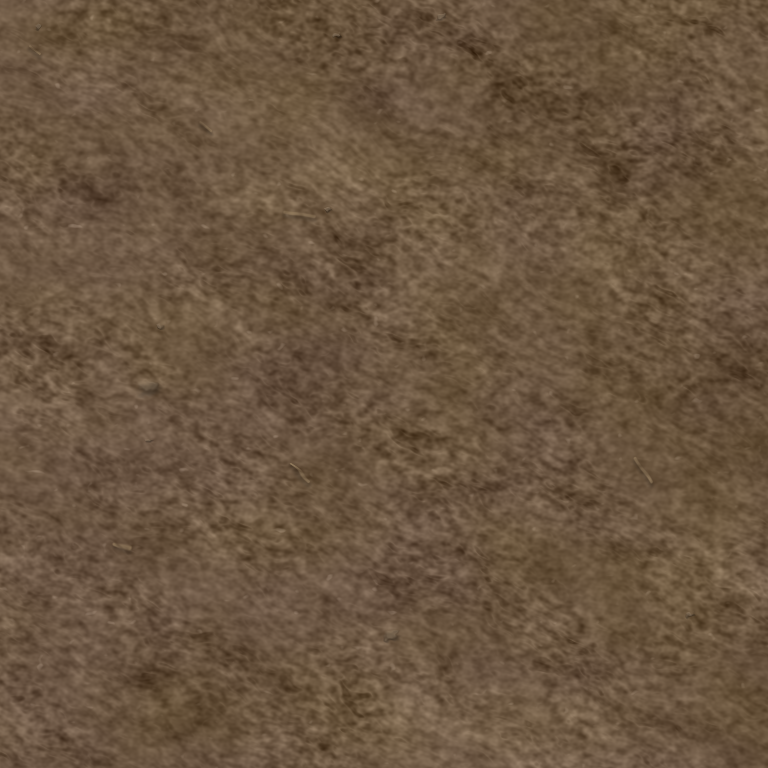
A Shadertoy shader for this texture:

```glsl
#define SLOPE 0.46
#define GRAIN_CONTRAST 0.34
#define CLOD_CONTRAST 0.11
#define PATCH_CONTRAST 0.12
#define PIT_DEPTH 0.13
#define PEBBLE_CELLS 13.0
#define STRAW_CELLS 9.0

const vec3 SOIL = vec3(0.420, 0.337, 0.253);
const vec3 SHADE_TINT = vec3(1.0, 0.96, 0.90);
const vec3 DUST_TINT = vec3(0.004, 0.002, 0.022);
const vec3 PEBBLE = vec3(0.53, 0.45, 0.36);
const vec3 STRAW = vec3(0.58, 0.49, 0.37);

vec2 hash2(vec2 p) {
    vec3 q = fract(vec3(p.xyx) * vec3(0.1031, 0.1030, 0.0973));
    q += dot(q, q.yzx + 33.33);
    return fract((q.xx + q.yz) * q.zy);
}

float corner(vec2 cell, vec2 offset) {
    float a = 6.2832 * hash2(cell).x;
    return dot(vec2(cos(a), sin(a)), offset);
}

float noise(vec2 p) {
    vec2 i = floor(p), f = fract(p);
    vec2 u = f * f * f * (f * (f * 6.0 - 15.0) + 10.0);
    vec2 e = vec2(1.0, 0.0);
    return mix(mix(corner(i, f), corner(i + e.xy, f - e.xy), u.x),
               mix(corner(i + e.yx, f - e.yx), corner(i + e.xx, f - e.xx), u.x), u.y);
}

float fbm(vec2 p, int octaves) {
    float sum = 0.0, amp = 0.5;
    for (int i = 0; i < octaves; i++) {
        sum += amp * noise(p);
        p = mat2(0.98, 0.2, -0.2, 0.98) * p * 2.03 + 17.3;
        amp *= 0.58;
    }
    return sum;
}

float segment(vec2 p, vec2 halfSpan) {
    float t = clamp(dot(p, halfSpan) / dot(halfSpan, halfSpan), -1.0, 1.0);
    return length(p - halfSpan * t);
}

// Sparse lit stones with a dark lower edge
vec3 addPebbles(vec3 col, vec2 p, float rough) {
    vec2 cell = floor(p * PEBBLE_CELLS);
    vec2 rnd = hash2(cell + 71.0), pos = hash2(cell + 9.0);
    vec2 d = (p - (cell + 0.25 + 0.5 * pos) / PEBBLE_CELLS) * vec2(0.8, 1.2);
    float radius = mix(0.003, 0.011, rnd.y * rnd.y);
    float present = step(0.92, rnd.x);
    d += 0.012 * rough;
    float shadow = 1.0 - smoothstep(0.5, 1.5, length(d + vec2(-0.2, 0.5) * radius) / radius);
    float body = 1.0 - smoothstep(0.6, 1.15, length(d) / radius);
    col *= 1.0 - 0.3 * present * shadow;
    vec3 lit = PEBBLE * (0.95 + 0.13 * d.y / radius + 0.3 * rough);
    return mix(col, lit, 0.75 * present * body);
}

// Sparse thin bent stalks, faded along their length
vec3 addStraws(vec3 col, vec2 p, float fade) {
    vec2 cell = floor(p * STRAW_CELLS);
    vec2 rnd = hash2(cell + 143.0), pos = hash2(cell + 31.0);
    vec2 d = p - (cell + 0.4 + 0.2 * pos) / STRAW_CELLS;
    float angle = -0.6 + 1.2 * (rnd.y - 0.5);
    vec2 halfSpan = mix(0.008, 0.025, pos.x) * vec2(cos(angle), sin(angle));
    d.y += 12.0 * (pos.y - 0.5) * d.x * d.x;
    float width = mix(0.0012, 0.0025, pos.y);
    float stalk = 1.0 - smoothstep(0.3 * width, 1.7 * width, segment(d, halfSpan));
    float shadow = 1.0 - smoothstep(0.0, 0.006, segment(d + vec2(0.0, 0.004), halfSpan));
    float present = step(0.9, rnd.x);
    col *= 1.0 - 0.16 * present * shadow;
    return mix(col, STRAW, clamp(0.6 + 1.5 * fade, 0.1, 0.9) * present * stalk);
}

void mainImage(out vec4 fragColor, in vec2 fragCoord) {
    vec2 p = fragCoord / iResolution.y;

    // Axes along and across the falling streaks, gently warped
    vec2 along = vec2(cos(SLOPE), -sin(SLOPE));
    vec2 q = vec2(dot(p, along), dot(p, vec2(-along.y, along.x)));
    q += 0.018 * vec2(noise(p * 9.0), noise(p * 9.0 + 40.0));
    q += 0.005 * vec2(noise(p * 38.0), noise(p * 38.0 + 60.0));

    // Soil height at four scales
    float patches = fbm(q * vec2(2.5, 5.0) + 3.0, 2);
    float clods = fbm(q * vec2(12.0, 24.0) + 50.0, 2);
    float grain = fbm(q * vec2(40.0, 84.0) + 90.0, 2);
    float crumbs = fbm(p * vec2(72.0, 94.0) + 20.0, 2);

    // Crisp shadowed hollows gather where the ground is rough
    float rough = smoothstep(-0.2, 0.25, fbm(q * vec2(4.0, 7.0) + 130.0, 2));
    float hollow = 0.75 * grain - 0.5 * clods + 0.35 * fbm(q * vec2(26.0, 50.0) + 400.0, 2);
    float pits = smoothstep(0.10, 0.34, hollow);
    float tone = PATCH_CONTRAST * patches + CLOD_CONTRAST * clods;
    tone += GRAIN_CONTRAST * mix(0.7, 1.15, rough) * (0.7 * grain + 0.6 * crumbs);
    tone -= PIT_DEPTH * mix(0.5, 1.3, rough) * pits;

    vec3 col = SOIL + tone * SHADE_TINT;
    float dust = fbm(p * vec2(4.0, 6.0) + 200.0, 3) - 0.2 * (p.x + p.y - 1.0);
    col += DUST_TINT * clamp(dust * 2.5, -0.7, 0.7);

    // Pale flecks and scattered debris
    float fleck = smoothstep(0.25, 0.42, fbm(p * vec2(48.0, 66.0) + 310.0, 2));
    col += 0.10 * fleck;
    col = addPebbles(col, p, crumbs);
    col = addStraws(col, p + 0.012 * clods, grain);
    fragColor = vec4(clamp(col, 0.0, 1.0), 1.0);
}
```
